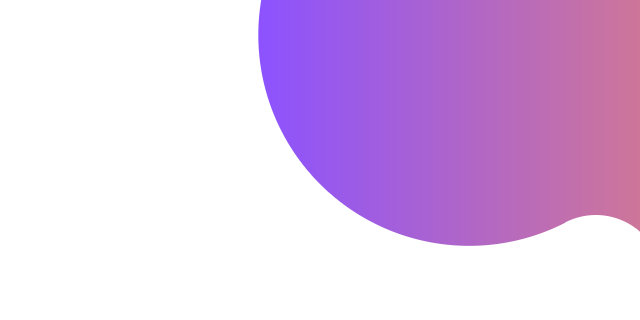
Write a Shadertoy shader that draws this background.

```glsl
// Lengths are in canvas heights, origin at the lower left
const vec2  BLOB_CENTER    = vec2(1.4661, 0.8906);
const float BLOB_RADIUS    = 0.6589;
const vec2  NOTCH_CENTER   = vec2(1.8620, 0.1198);
const float NOTCH_RADIUS   = 0.2083;
const float GRADIENT_START = 0.807;
const float GRADIENT_WIDTH = 2.1;
const vec3  VIOLET = vec3(0.549, 0.322, 1.0);
const vec3  ORANGE = vec3(1.0, 0.569, 0.302);
const vec3  PAPER  = vec3(1.0);

// Signed distance to a large disc that flows into a concave arc
float blobDistance(vec2 p) {
    float joinShare = BLOB_RADIUS / (BLOB_RADIUS + NOTCH_RADIUS);
    float joinX = mix(BLOB_CENTER.x, NOTCH_CENTER.x, joinShare);
    float disc  = length(p - BLOB_CENTER) - BLOB_RADIUS;
    float notch = NOTCH_RADIUS - length(p - NOTCH_CENTER);
    return p.x < joinX ? disc : notch;
}

// Horizontal sweep from violet towards orange
vec3 blobColor(float x) {
    float t = clamp((x - GRADIENT_START) / GRADIENT_WIDTH, 0.0, 1.0);
    return mix(VIOLET, ORANGE, t);
}

void mainImage(out vec4 fragColor, in vec2 fragCoord) {
    vec2 p = fragCoord / iResolution.y;
    float pixel = 1.0 / iResolution.y;

    // Antialiased coverage, one pixel wide
    float coverage = clamp(0.5 - blobDistance(p) / pixel, 0.0, 1.0);
    fragColor = vec4(mix(PAPER, blobColor(p.x), coverage), 1.0);
}
```
